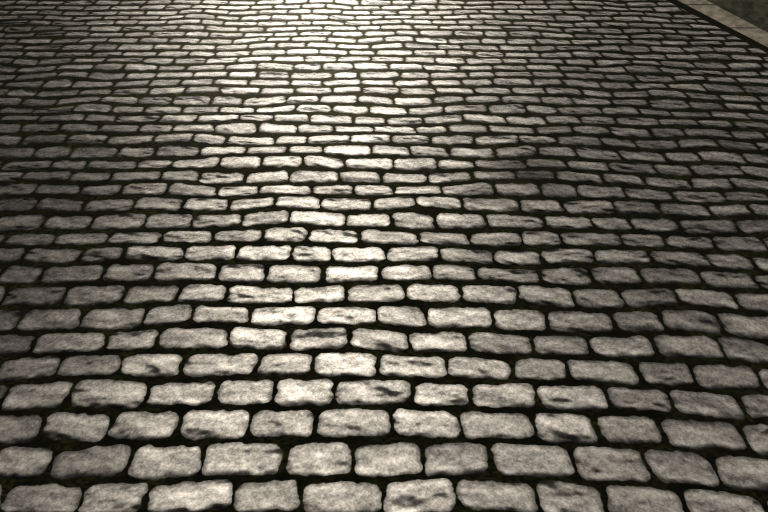
A Shadertoy shader for this texture:

```glsl
// Sunlit cobblestone street receding in perspective, with a kerb in the far right corner.

const float HORIZON = 0.508;      // vanishing line above the top edge
const float ROW_DENSITY = 28.2;
const float STONE_WIDTH = 0.102;
const float VANISH_X = 0.70;

float hash(vec2 p) {
    vec3 q = fract(vec3(p.xyx) * 0.1031);
    q += dot(q, q.yzx + 33.33);
    return fract((q.x + q.y) * q.z);
}

float noise(vec2 p) {
    vec2 i = floor(p), f = fract(p);
    f = f * f * (3.0 - 2.0 * f);
    return mix(mix(hash(i), hash(i + vec2(1, 0)), f.x),
               mix(hash(i + vec2(0, 1)), hash(i + vec2(1, 1)), f.x), f.y);
}

float fbm(vec2 p) {
    float sum = 0.0, amp = 0.5;
    for (int i = 0; i < 3; i++) {
        sum += amp * noise(p);
        p = p * 2.1 + 7.3;
        amp *= 0.5;
    }
    return sum;
}

float roundBox(vec2 p, vec2 halfSize, float radius) {
    vec2 q = abs(p) - halfSize + radius;
    return length(max(q, 0.0)) + min(max(q.x, q.y), 0.0) - radius;
}

// Uneven joint between neighbouring stones of one row
float jointAt(float column, float row) {
    return column + 0.24 * (hash(vec2(column, row) + 3.7) - 0.5);
}

// Reflected light: x runs across, v runs down from the top edge
float streetLight(float x, float v) {
    float c = x - 0.64;
    float low = smoothstep(0.55, 0.95, v);
    float beam = exp(-c * c / mix(0.11, 0.22, low)) * (1.0 - 0.62 * low);
    float edges = 0.37 - 0.05 * exp(-pow((v - 0.33) / 0.22, 2.0));
    float leftShade = 1.0 - 0.22 * smoothstep(0.4, 0.0, x);
    return (edges + 0.49 * beam + 0.10 * low) * leftShade;
}

float sunGlare(float x, float v) {
    vec2 d = vec2((x - 0.62) / 0.32, v / 0.26);
    return exp(-dot(d, d));
}

vec3 cobbles(float x, float v, float pixel) {
    // Ground coordinates with a slight camber on both sides
    float side = x - VANISH_X;
    float camber = side * side * (side > 0.0 ? 0.030 : 0.008);
    float s = v + HORIZON;
    s -= camber * s;
    vec2 ground = vec2(side / s / STONE_WIDTH, ROW_DENSITY / s + 0.42);
    float far = 1.0 - smoothstep(0.6, 1.45, s);
    ground.y += mix(0.25, 0.55, far) * (noise(ground * vec2(0.7, 0.6)) - 0.5);
    float blur = pixel * ROW_DENSITY / (s * s);

    // Find the stone
    float row = floor(ground.y);
    float u = ground.x + row * 0.5 + 0.4 * hash(vec2(row, 9.0)) + 60.0;
    float column = floor(u);
    if (u < jointAt(column, row)) column -= 1.0;
    else if (u > jointAt(column + 1.0, row)) column += 1.0;
    float left = jointAt(column, row), right = jointAt(column + 1.0, row);
    vec2 id = vec2(column, row);
    float seed = hash(id);

    // Worn outline; the front face hides more of the gap far away
    vec2 p = vec2((u - 0.5 * (left + right)) * 1.7, ground.y - row - 0.5);
    p.x += 0.16 * (hash(id + 31.0) - 0.5) * p.y;
    p.y += 0.16 * (hash(id + 17.0) - 0.5) * p.x;
    vec2 size = vec2((right - left) * 0.85 - 0.05, mix(0.45, 0.40, far));
    size.y -= 0.06 * hash(id + 5.0);
    float wear = 0.20 * (fbm(p * 3.0 + seed * 90.0) - 0.44);
    float d = roundBox(p - vec2(0.0, 0.02), size, 0.24) + wear;
    float cover = 1.0 - smoothstep(-0.5, 0.5, d / (blur + 0.03));

    // Lumps tilt the polished surface toward or away from the sun
    vec2 q = p * vec2(1.2, 2.1) + seed * 140.0;
    float slope = fbm(q + vec2(0.08, 0.28)) - fbm(q);
    float dent = smoothstep(0.08, 0.24, -slope) * step(0.35, hash(id + 23.0));
    float dome = smoothstep(0.0, 0.14, -d);
    float frontEdge = mix(-0.22, -0.02, far);
    float frontShade = smoothstep(-0.48, frontEdge, p.y - wear + 0.35 * slope);
    float grain = noise(p * 30.0 + seed * 50.0) + noise(p * 15.0 + seed * 70.0) - 1.0;
    float detail = 1.0 - smoothstep(0.05, 0.3, blur);
    float glare = sunGlare(x, v);
    float tone = streetLight(x, v) * (0.90 + 0.26 * seed);
    tone *= mix(0.68, 1.0, dome) * mix(0.28, 1.08, frontShade);
    tone *= 1.0 + 1.3 * slope + 0.26 * grain * detail;
    tone *= 1.0 - 0.55 * dent;
    tone += 0.27 * glare;

    // Weathered dark patch right of the centre
    vec2 patchPos = (vec2(x, v) - vec2(1.03, 0.34)) / vec2(0.09, 0.035);
    tone *= 1.0 - 0.35 * exp(-dot(patchPos, patchPos));

    vec3 stone = tone * mix(vec3(1.0, 0.95, 0.87), vec3(1.0, 0.97, 0.91), glare);
    float moss = noise(ground * 3.0) * noise(ground * 17.0 + 4.0);
    vec3 joint = vec3(0.035, 0.034, 0.022) + moss * vec3(0.10, 0.10, 0.04);
    joint += vec3(0.30, 0.28, 0.23) * glare + vec3(0.03, 0.028, 0.02) * far;
    return mix(joint, stone, cover);
}

vec3 scene(vec2 uv, float pixel) {
    float v = 1.0 - uv.y;
    vec3 color = cobbles(uv.x, v, pixel);

    // Kerb: dark face, pale top, then the shaded ground beyond
    float k = (uv.x - 1.300 - 1.92 * v) * 0.46;
    float rough = fbm(uv * vec2(90.0, 160.0));
    float seam = smoothstep(0.0, 0.04, abs(fract(v * 22.0 + 0.3) - 0.5));
    vec3 kerbTop = vec3(0.43, 0.40, 0.34) * (0.7 + 0.6 * rough) * mix(0.5, 1.0, seam);
    vec3 beyond = vec3(0.20, 0.19, 0.15) * (0.6 + 0.8 * rough);
    color = mix(color, vec3(0.08, 0.075, 0.055), smoothstep(-pixel, pixel, k));
    color = mix(color, kerbTop, smoothstep(-pixel, pixel, k - 0.010));
    return mix(color, beyond, smoothstep(-pixel, pixel, k - 0.036));
}

void mainImage(out vec4 fragColor, in vec2 fragCoord) {
    float pixel = 1.0 / iResolution.y;
    vec3 color = vec3(0.0);
    for (int i = 0; i < 4; i++) {
        vec2 offset = vec2(i % 2, i / 2) * 0.5 - 0.25;
        color += scene((fragCoord + offset) * pixel, pixel * 0.5);
    }
    fragColor = vec4(clamp(color * 0.25, 0.0, 1.0), 1.0);
}
```
